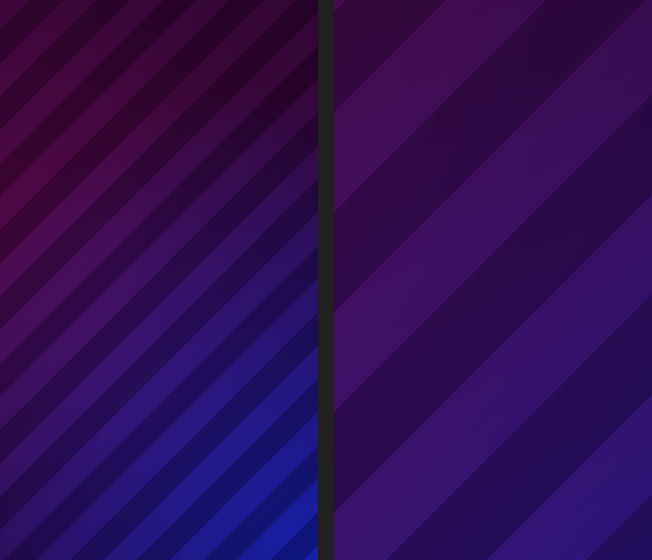
Left: the whole. Right: its middle third, enlarged.
This background is drawn by a Shadertoy shader. Its source:

```glsl
// Even diagonal stripes over a plum to blue gradient with a magenta glow at the left.

// Plum field, blue light from the lower right corner, magenta glow on the left edge.
vec3 backdrop(vec2 p, float aspect) {
    float blueLight = clamp(1.0 - length(p - vec2(aspect, 0.0)) / 0.85, 0.0, 1.0);
    vec3 plum = vec3(0.165, 0.015, 0.180);
    vec3 blue = vec3(0.060, 0.105, 0.580);
    vec2 fromGlow = p - vec2(0.0, 0.56);
    float glow = exp(-5.0 * dot(fromGlow, fromGlow));
    return mix(plum, blue, blueLight) + vec3(0.105, 0.010, 0.055) * glow;
}

// 1 on light stripes, 0 on dark ones; both have the same width.
float stripeMask(vec2 p, float edge) {
    float period = 0.1191;
    float along = p.x + 1.0 - p.y - 0.0534;
    float phase = fract(along / period + 0.25);
    // Signed distance to the nearest stripe border, positive inside the light half
    float dist = (abs(phase - 0.5) - 0.25) * period;
    // Rotate the phase so that the dark half comes first
    return 1.0 - smoothstep(-edge, edge, -dist);
}

// Very faint uneven tone from layered sines.
float mottling(vec2 p) {
    return sin(p.x * 17.0 + 2.0 * sin(p.y * 9.0))
         * sin(p.y * 13.0 + 1.5 * sin(p.x * 11.0));
}

void mainImage(out vec4 fragColor, in vec2 fragCoord) {
    vec2 p = fragCoord / iResolution.y;
    float aspect = iResolution.x / iResolution.y;

    vec3 color = backdrop(p, aspect);
    float light = stripeMask(p, 1.0 / iResolution.y);
    color = color * mix(0.87, 1.12, light) + 0.012 * (light - 0.5);
    color *= 1.0 + 0.012 * mottling(p);

    fragColor = vec4(clamp(color, 0.0, 1.0), 1.0);
}
```
